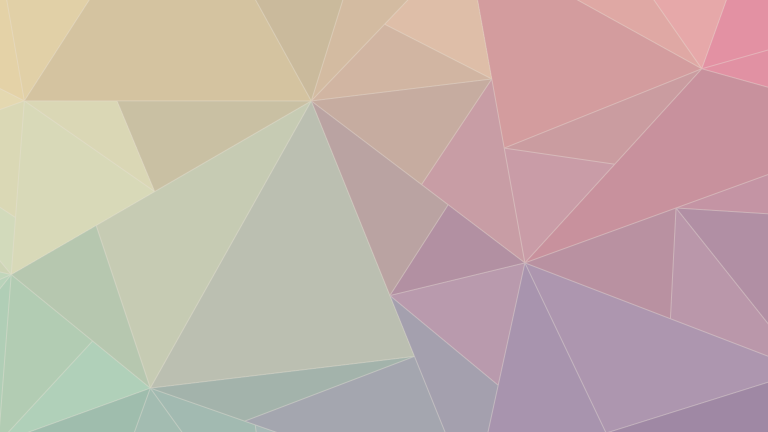
This background is drawn by a WebGL 1 fragment shader. Its source:

```glsl
precision highp float;

uniform vec2 u_resolution;

const float CELL_SIZE = 0.62;        // mesh spacing, in canvas heights
const float NODE_JITTER = 0.48;      // total wander of a node, in cells
const float MESH_ANGLE = 0.42;
const vec2 MESH_SHIFT = vec2(3.35, 7.6);
const float SPLIT_CHANCE = 0.8;
const float SEAM_WIDTH = 0.0023;     // in canvas heights
const float SEAM_OPACITY = 0.42;
const vec3 SEAM_COLOR = vec3(0.91, 0.88, 0.84);
const float HUE_DRIFT = 0.16;        // random shift along the colour field
const float SHADE_DRIFT = 0.05;      // random change of brightness
const int SAMPLES = 2;               // supersampling per axis

float hash(vec2 p) {
  return fract(sin(dot(p, vec2(127.1, 311.7))) * 43758.5453);
}

vec2 hash2(vec2 p) {
  return vec2(hash(p), hash(p + 19.7));
}

float cross2(vec2 a, vec2 b) {
  return a.x * b.y - a.y * b.x;
}

mat2 rotation(float angle) {
  float c = cos(angle), s = sin(angle);
  return mat2(c, s, -s, c);
}

vec2 meshNode(vec2 cell) {
  return cell + (hash2(cell) - 0.5) * NODE_JITTER;
}

// Distance to the left of the line from a to b
float leftOf(vec2 p, vec2 a, vec2 b) {
  return cross2(b - a, p - a) / length(b - a);
}

// Distance to the nearest side, positive inside a counterclockwise triangle
float inset(vec2 p, vec2 a, vec2 b, vec2 c) {
  return min(leftOf(p, a, b), min(leftOf(p, b, c), leftOf(p, c, a)));
}

vec3 fourStops(float x, vec3 c0, vec3 c1, vec3 c2, vec3 c3) {
  float t = clamp(x, 0.0, 1.0) * 3.0;
  vec3 color = mix(c0, c1, clamp(t, 0.0, 1.0));
  color = mix(color, c2, clamp(t - 1.0, 0.0, 1.0));
  return mix(color, c3, clamp(t - 2.0, 0.0, 1.0));
}

// Smooth pastel field; uv runs from 0 to 1 across the canvas
vec3 colorField(vec2 uv) {
  vec3 top = fourStops(uv.x, vec3(0.90, 0.83, 0.66), vec3(0.81, 0.75, 0.63),
                       vec3(0.86, 0.72, 0.64), vec3(0.89, 0.57, 0.64));
  vec3 middle = fourStops(uv.x, vec3(0.81, 0.84, 0.72), vec3(0.76, 0.74, 0.67),
                          vec3(0.73, 0.56, 0.62), vec3(0.74, 0.58, 0.64));
  vec3 bottom = fourStops(uv.x, vec3(0.65, 0.79, 0.70), vec3(0.64, 0.72, 0.70),
                          vec3(0.68, 0.62, 0.71), vec3(0.64, 0.55, 0.66));
  float y = clamp(uv.y, 0.0, 1.0) * 2.0;
  return mix(mix(bottom, middle, min(y, 1.0)), top, max(y - 1.0, 0.0));
}

// Finds the coarse mesh triangle that holds p
void findTriangle(vec2 p, out vec2 a, out vec2 b, out vec2 c) {
  float best = -10.0;
  for (int j = -1; j <= 1; j++) {
    for (int i = -1; i <= 1; i++) {
      vec2 cell = floor(p) + vec2(float(i), float(j));
      vec2 q0 = meshNode(cell);
      vec2 q1 = meshNode(cell + vec2(1.0, 0.0));
      vec2 q2 = meshNode(cell + vec2(1.0, 1.0));
      vec2 q3 = meshNode(cell + vec2(0.0, 1.0));
      // Cycle the corners to turn the diagonal
      if (hash(cell + 41.3) > 0.5) {
        vec2 first = q0;
        q0 = q1; q1 = q2; q2 = q3; q3 = first;
      }
      float d = inset(p, q0, q1, q2);
      if (d > best) { best = d; a = q0; b = q1; c = q2; }
      d = inset(p, q0, q2, q3);
      if (d > best) { best = d; a = q0; b = q2; c = q3; }
    }
  }
}

vec3 shade(vec2 canvas, float aspect, float pixel) {
  mat2 turn = rotation(MESH_ANGLE);
  vec2 p = turn * canvas / CELL_SIZE + MESH_SHIFT;
  vec2 a, b, c;
  findTriangle(p, a, b, c);

  // Cut the longest side towards the opposite corner, up to twice
  for (int k = 0; k < 2; k++) {
    float ab = length(b - a), bc = length(c - b), ca = length(a - c);
    vec2 first = a;
    if (bc > ab && bc >= ca) { a = b; b = c; c = first; }
    else if (ca > ab) { a = c; c = b; b = first; }
    vec2 seed = a + b + c;
    if (hash(seed) < SPLIT_CHANCE) {
      vec2 cut = mix(a, b, 0.28 + 0.44 * hash(seed + 5.1));
      if (cross2(c - cut, p - cut) > 0.0) b = cut;
      else a = cut;
    }
  }

  // Flat facet colour
  vec2 center = (a + b + c) / 3.0;
  vec2 uv = (center - MESH_SHIFT) * turn * CELL_SIZE / vec2(aspect, 1.0);
  uv = (uv - 0.5) * 1.15 + 0.5 + (hash2(center + 2.9) - 0.5) * HUE_DRIFT;
  vec3 color = colorField(uv) + (hash(center + 8.3) - 0.5) * SHADE_DRIFT;

  // Pale seam along the sides
  float seamDistance = inset(p, a, b, c) * CELL_SIZE;
  float seam = clamp((0.5 * SEAM_WIDTH - seamDistance) / pixel + 0.5, 0.0, 1.0);
  return mix(color, SEAM_COLOR, seam * SEAM_OPACITY);
}

void main() {
  float pixel = 1.0 / (u_resolution.y * float(SAMPLES));
  float aspect = u_resolution.x / u_resolution.y;
  vec3 total = vec3(0.0);
  for (int j = 0; j < SAMPLES; j++) {
    for (int i = 0; i < SAMPLES; i++) {
      vec2 offset = (vec2(float(i), float(j)) + 0.5) / float(SAMPLES) - 0.5;
      total += shade((gl_FragCoord.xy + offset) / u_resolution.y, aspect, pixel);
    }
  }
  gl_FragColor = vec4(total / float(SAMPLES * SAMPLES), 1.0);
}
```
